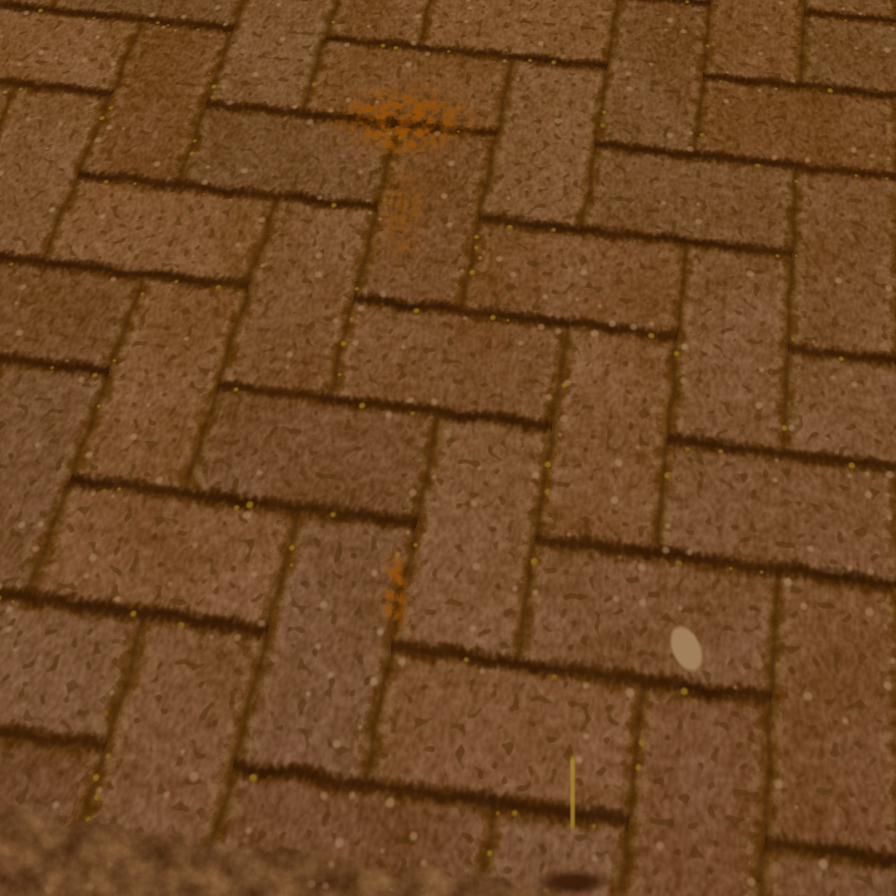
Give the GLSL for this texture, as a Shadertoy shader.

```glsl
// Worn brown herringbone brick paving seen at a slant, with rust stains, grit and a soil edge.
#define FACE_COLOR vec3(0.455, 0.297, 0.160)
#define PALE_COLOR vec3(0.580, 0.440, 0.300)
#define SAND_COLOR vec3(0.375, 0.225, 0.055)
#define SHADOW_COLOR vec3(0.200, 0.095, 0.015)
#define RUST_COLOR vec3(0.580, 0.310, 0.020)
#define MOSS_COLOR vec3(0.620, 0.490, 0.100)
#define JOINT_HALF_WIDTH 0.065
#define SHADOW_HALF_WIDTH 0.045
#define EDGE_WOBBLE 0.035
#define GRAIN 0.11

vec2 hash2(vec2 p) {
    vec3 q = fract(p.xyx * vec3(0.1031, 0.1030, 0.0973));
    q += dot(q, q.yzx + 33.33);
    return fract((q.xx + q.yz) * q.zy);
}

// Gradient noise, roughly -0.7 to 0.7
float noise(vec2 p) {
    vec2 i = floor(p), f = fract(p);
    vec2 s = f * f * f * (f * (f * 6.0 - 15.0) + 10.0);
    vec4 corner;
    for (int k = 0; k < 4; k++) {
        vec2 o = vec2(k & 1, k >> 1);
        float angle = 6.2832 * hash2(i + o).x;
        corner[k] = dot(vec2(cos(angle), sin(angle)), f - o);
    }
    return 1.4 * mix(mix(corner.x, corner.y, s.x), mix(corner.z, corner.w, s.x), s.y);
}

float fbm(vec2 p) {
    float sum = 0.0, amp = 0.6;
    for (int k = 0; k < 4; k++) {
        sum += amp * noise(p);
        p = mat2(1.6, 1.2, -1.2, 1.6) * p + 7.3;
        amp *= 0.55;
    }
    return sum;
}

// Canvas (y down) to paving plane, one unit per brick width
vec2 toPaving(vec2 p) {
    mat3 view = mat3(0.1159, 0.0117, -0.006, -0.0456, 0.0911, -0.046, 0.3945, 0.3346, 1.0);
    vec3 h = inverse(view) * vec3(p, 1.0);
    return h.xy / h.z;
}

// Position inside a 2x1 or 1x2 brick; also gives its size and corner
vec2 herringbone(vec2 p, out vec2 size, out vec2 corner) {
    corner = floor(p);
    float k = mod(corner.x + corner.y, 4.0);
    size = k < 1.5 ? vec2(2.0, 1.0) : vec2(1.0, 2.0);
    corner -= vec2(k == 1.0, k == 3.0);
    return p - corner;
}

// Sparse round grains, one chance per cell
float specks(vec2 p, float chance, float blur) {
    vec2 cell = floor(p), rnd = hash2(cell + 41.0);
    float radius = 0.08 + 0.12 * rnd.y;
    float d = length(fract(p) - 0.3 - 0.4 * hash2(cell + 9.0));
    return step(rnd.x, chance) * (1.0 - smoothstep(radius - blur, radius + blur, d));
}

// Soft elliptical spot
float spot(vec2 p, vec2 center, vec2 radius) {
    return 1.0 - smoothstep(0.3, 1.0, length((p - center) / radius));
}

void mainImage(out vec4 fragColor, in vec2 fragCoord) {
    vec2 p = fragCoord / iResolution.xy;
    p.y = 1.0 - p.y;
    vec2 uv = toPaving(p), size, corner;
    float px = 10.0 / iResolution.y;
    vec2 wobble = EDGE_WOBBLE * vec2(noise(uv * 3.0), noise(uv * 3.0 + 19.0));
    vec2 local = herringbone(uv + wobble, size, corner);
    vec2 rnd = hash2(corner + 60.0);
    float broad = fbm(uv * 1.3), grain = fbm(uv * 9.0), fine = noise(uv * vec2(24.0, 17.0));

    // Brick faces: tone per brick, mottling, pits
    vec3 color = FACE_COLOR + 0.05 * (rnd.x - 0.5) + vec3(0.012, 0.0, -0.015) * (rnd.y - 0.5);
    color += GRAIN * (0.45 * broad + 0.65 * grain + 0.45 * fine);
    color.b += 0.035 * (p.y - 0.35) + 0.02 * broad;
    float pits = smoothstep(0.3, 0.6, noise(uv * 11.0 + 5.0));
    color = mix(color, SAND_COLOR * 0.85, 0.6 * pits);

    // Joints: sandy bed, pale worn rims, dark shadow below each brick
    vec2 edge = min(local, size - local);
    float nearest = min(edge.x, edge.y);
    float rim = smoothstep(0.17, 0.11, edge.x) * smoothstep(0.0, 0.4, grain + 0.15);
    color = mix(color, PALE_COLOR, 0.3 * rim);
    float soft = 0.035 + px;
    float joint = 1.0 - smoothstep(JOINT_HALF_WIDTH - soft, JOINT_HALF_WIDTH + soft, nearest + 0.03 * grain);
    color = mix(color, SAND_COLOR + 0.1 * grain, 0.9 * joint);
    float crack = 1.0 - smoothstep(0.0, 0.03 + px, edge.x);
    color = mix(color, SHADOW_COLOR, 0.35 * crack);
    float below = local.y < size.y - local.y ? local.y : local.y - size.y;
    float shadow = 1.0 - smoothstep(SHADOW_HALF_WIDTH - soft, SHADOW_HALF_WIDTH + soft, abs(below + 0.015) + 0.03 * fine);
    color = mix(color, SHADOW_COLOR, shadow * (0.85 + 0.3 * broad));

    // Pale grit everywhere, moss crumbs along the joints
    color = mix(color, PALE_COLOR + 0.08, 0.6 * specks(uv * 6.0, 0.10, 0.1));
    color = mix(color, MOSS_COLOR, 0.75 * joint * specks(uv * 7.0 + 3.3, 0.16, 0.1));

    // Rust stains
    float rust = max(spot(p, vec2(0.45, 0.135), vec2(0.10, 0.05)), spot(p, vec2(0.44, 0.66), vec2(0.016, 0.06)));
    rust = max(rust, 0.5 * spot(p, vec2(0.45, 0.24), vec2(0.03, 0.07)));
    color = mix(color, RUST_COLOR, rust * smoothstep(-0.35, 0.35, grain) * (1.0 - 0.5 * shadow));

    // Pebble and straw
    vec2 pebble = mat2(0.9, 0.4, -0.4, 0.9) * (p - vec2(0.766, 0.724));
    color = mix(color, PALE_COLOR + 0.06, 1.0 - smoothstep(0.8, 1.1, length(pebble / vec2(0.016, 0.027))));
    float straw = smoothstep(0.004, 0.001, abs(p.x - 0.639)) * smoothstep(0.045, 0.035, abs(p.y - 0.885));
    color = mix(color, MOSS_COLOR + 0.05, 0.8 * straw);

    // Rough soil along the lower left edge
    float bank = p.y - 0.9 - 0.15 * p.x + 0.018 * fbm(p * 22.0);
    vec3 soil = FACE_COLOR * 0.92 + 0.2 * fbm(p * 30.0) * vec3(1.0, 0.85, 0.65);
    soil = mix(soil, PALE_COLOR, 0.5 * specks(p * 45.0, 0.15, 0.1));
    color = mix(color, soil, smoothstep(-0.004, 0.006, bank));
    color = mix(color, SHADOW_COLOR, 0.85 * spot(p, vec2(0.64, 0.985), vec2(0.05, 0.016)));

    fragColor = vec4(clamp(color, 0.0, 1.0), 1.0);
}
```
